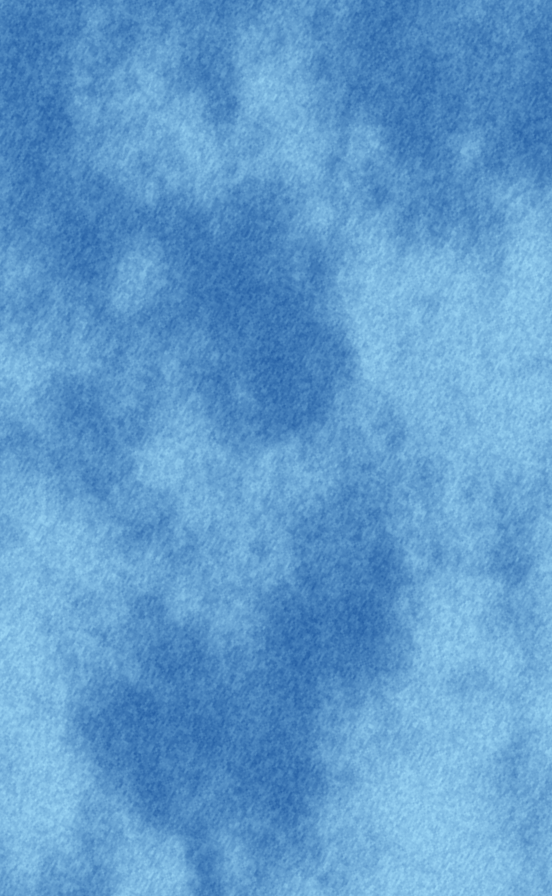
Write a Shadertoy shader that draws this texture.

```glsl
// Mottled blue cloud wash with a fine, slanted fibre grain.
// Warped layered sines set the broad patches, rotated noise octaves fray
// their edges, and stretched fine noise adds the grain.

const vec3 DEEP_BLUE = vec3(0.24, 0.47, 0.71);
const vec3 PALE_BLUE = vec3(0.52, 0.75, 0.90);
const float TONE_REACH = 0.60;       // soft limit either side of mid tone
const float PATCH_CONTRAST = 0.17;
const float PATCH_WARP = 0.28;
const float CLOUD_SCALE = 3.4;       // cells across the canvas width
const float CLOUD_CONTRAST = 1.05;
const float CLOUD_GAIN = 0.68;
const vec2 CLOUD_STRETCH = vec2(1.2, 0.85);
const float FIBRE_ANGLE = 0.5;
const vec2 FIBRE_SCALE = vec2(230.0, 125.0);
const float FIBRE_CONTRAST = 0.38;
const float SPECK_SCALE = 300.0;
const float SPECK_CONTRAST = 0.26;
const float TOP_SHADE = 0.16;

mat2 rotation(float angle) {
    float c = cos(angle), s = sin(angle);
    return mat2(c, s, -s, c);
}

float hash(vec2 cell) {
    vec3 q = fract(vec3(cell.xyx) * 0.1031);
    q += dot(q, q.yzx + 33.33);
    return fract((q.x + q.y) * q.z);
}

// Smooth value noise, centred on zero
float noise(vec2 p) {
    vec2 cell = floor(p);
    vec2 f = fract(p);
    f = f * f * f * (f * (f * 6.0 - 15.0) + 10.0);
    float low = mix(hash(cell), hash(cell + vec2(1.0, 0.0)), f.x);
    float high = mix(hash(cell + vec2(0.0, 1.0)), hash(cell + 1.0), f.x);
    return mix(low, high, f.y) - 0.5;
}

// Broad light and dark patches
float patches(vec2 p) {
    p += PATCH_WARP * vec2(noise(p * 4.0 + 11.0), noise(p * 4.0 + 47.0));
    float sum = 0.0;
    for (int i = 0; i < 4; i++) {
        float n = float(i);
        vec2 direction = vec2(cos(n * 2.4 + 0.4), sin(n * 2.4 + 0.4));
        sum += sin(dot(p, direction) * (6.0 + 1.9 * n) + n * 1.9);
    }
    return sum;
}

// Ragged cloud detail, each octave turned to hide the grid
float clouds(vec2 p) {
    mat2 turn = rotation(0.65);
    float sum = 0.0, weight = 1.0;
    for (int i = 0; i < 6; i++) {
        sum += weight * noise(p);
        p = turn * p * 2.03 + 17.3;
        weight *= CLOUD_GAIN;
    }
    return sum;
}

void mainImage(out vec4 fragColor, in vec2 fragCoord) {
    vec2 p = fragCoord / iResolution.x;
    float height = fragCoord.y / iResolution.y;

    // Cloud tones around the mid blue, eased off at both ends
    float tone = -TOP_SHADE * (height - 0.5);
    tone += PATCH_CONTRAST * patches(p * CLOUD_STRETCH);
    tone += CLOUD_CONTRAST * clouds(p * CLOUD_STRETCH * CLOUD_SCALE + 5.0);
    tone = 0.5 + TONE_REACH * tanh(tone / TONE_REACH);

    // Slanted fibres and fine specks
    vec2 along = rotation(FIBRE_ANGLE) * p;
    tone += FIBRE_CONTRAST * noise(along * FIBRE_SCALE + 90.0);
    tone += SPECK_CONTRAST * noise(along * SPECK_SCALE + 310.0);

    fragColor = vec4(mix(DEEP_BLUE, PALE_BLUE, tone), 1.0);
}
```
